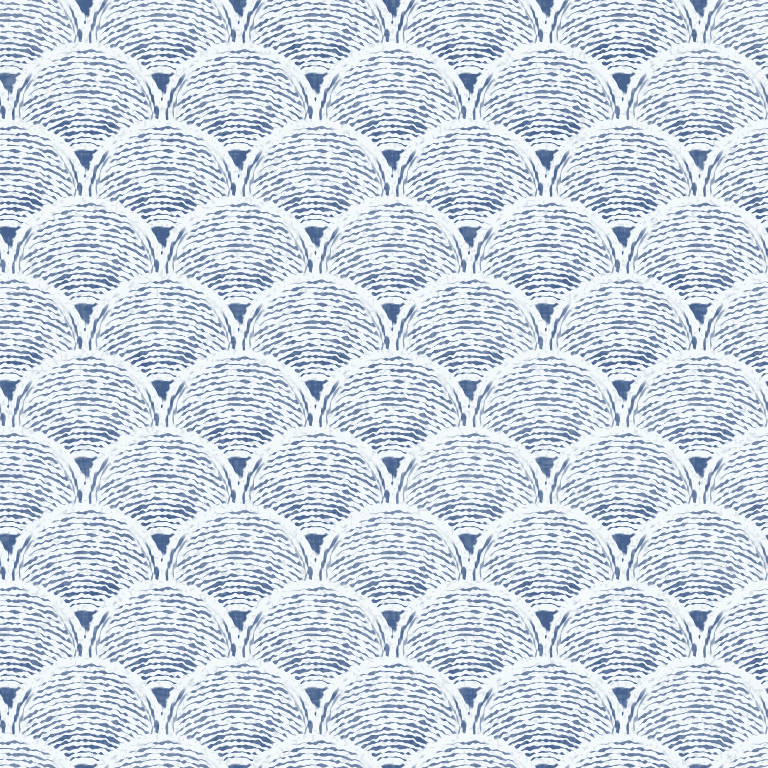
Write a WebGL 2 fragment shader that draws this pattern.

```glsl
#version 300 es
precision highp float;

uniform vec2 u_resolution;
out vec4 fragColor;

const float UNITS = 10.0;                  // half scallop widths across, rows down
const vec2 ORIGIN = vec2(0.11, 0.42);      // shift of the lattice, in units
const float RADIUS = 1.04;                 // scallop radius
const float ARC_STEP = 0.075;              // spacing of the arcs
const float ARC_START = 0.675;             // inner arc, measured from the tip
const float WEDGE_TOP = -0.38;             // top of the solid wedge
const float WOBBLE = 0.42;                 // waviness of the arcs
const float EDGE_WEAR = 0.06;              // roughness of the outline
const float WEAVE = 0.36;                  // depth of the thread texture
const float FADE = 0.10;                   // strength of the faded patches
const float TONE_SPREAD = 0.08;            // tone difference between scallops
const vec3 PAPER = vec3(0.962, 0.982, 0.988);
const vec3 INK = vec3(0.29, 0.39, 0.55);

float hash(vec2 cell) {
    uvec2 n = uvec2(ivec2(cell));
    uint h = n.x * 1597334677u ^ n.y * 3812015801u;
    h = (h ^ (h >> 15)) * 2246822519u;
    h = (h ^ (h >> 13)) * 3266489917u;
    return float((h ^ (h >> 16)) >> 8) / 16777216.0;
}

// Value noise that wraps after a whole number of cells
float noise(vec2 p, vec2 period) {
    vec2 cell = floor(p);
    vec2 f = fract(p);
    f = f * f * (3.0 - 2.0 * f);
    vec2 a = mod(cell, period);
    vec2 b = mod(cell + 1.0, period);
    return mix(mix(hash(a), hash(vec2(b.x, a.y)), f.x),
               mix(hash(vec2(a.x, b.y)), hash(b), f.x), f.y);
}

// Noise of the motif, the same in every scallop
float motifNoise(vec2 p) {
    return noise(p + 128.0, vec2(512.0));
}

// Coverage of a band of given half width around t = 0
float band(float t, float halfWidth, float blur) {
    return 1.0 - smoothstep(halfWidth - blur, halfWidth + blur, abs(t));
}

// Broken, beaded arcs that fan out from the lower tip
float arcInk(vec2 p, float pixel) {
    vec2 fromTip = p + vec2(0.0, 1.0);
    float d = length(fromTip);
    float along = atan(fromTip.x, fromTip.y) * d;
    float wave = motifNoise(vec2(along * 19.0, d * 11.0)) - 0.5;
    float f = (d - ARC_START) / ARC_STEP + WOBBLE * wave;
    float line = floor(f);
    float dash = motifNoise(vec2(along * 7.0 + line * 3.7, line));
    float bead = motifNoise(vec2(along * 24.0, line + 40.0));
    float lower = 1.0 - smoothstep(0.85, 1.2, d);
    float bold = exp(-pow((d - 0.98) / 0.08, 2.0)) * smoothstep(0.08, 0.25, abs(p.x));
    float width = 0.15 + 0.04 * lower + 0.12 * bold + 0.22 * (dash - 0.5) + 0.26 * (bead - 0.5);
    float ink = band(fract(f) - 0.5, width, 0.03 + 0.42 * pixel / ARC_STEP);
    float limit = mix(0.82, 0.93, smoothstep(0.4, 0.9, p.y)) + 0.10 * (dash - 0.5);
    float inside = 1.0 - smoothstep(limit - 0.03, limit + 0.03, length(p));
    return ink * inside * step(0.0, f) * mix(0.80, 0.95, max(lower, bold));
}

// Long streaks that follow the rim down both flanks
float flankInk(vec2 p, float pixel) {
    float r = length(p);
    float along = atan(abs(p.x), p.y) * r;
    float side = p.x < 0.0 ? 31.0 : 67.0;
    float wave = motifNoise(vec2(along * 11.0, side)) - 0.5;
    float wear = motifNoise(vec2(along * 20.0, side + 9.0));
    float blur = 0.005 + 0.45 * pixel;
    float outer = band(r - 0.935 - 0.025 * wave, 0.006 + 0.026 * wear, blur);
    float inner = band(r - 0.865 + 0.03 * wave, 0.022 * wear, blur);
    float reach = 1.0 - smoothstep(0.42, 0.66, p.y + 0.2 * wave);
    return max(outer * 0.9, inner * 0.6) * reach;
}

float scallopInk(vec2 p, float pixel) {
    float rough = 0.04 * (motifNoise(p * 22.0) - 0.5);
    float blur = 0.01 + 0.5 * pixel;
    float wedge = 1.0 - smoothstep(WEDGE_TOP - blur, WEDGE_TOP + blur, p.y + rough);
    return max(wedge, max(arcInk(p, pixel), flankInk(p, pixel)));
}

void main() {
    vec2 q = gl_FragCoord.xy / u_resolution * UNITS - ORIGIN;
    float pixel = UNITS / min(u_resolution.x, u_resolution.y);

    // Staggered rows, each lower row laid over the one above
    float ink = 0.0;
    for (int i = 2; i >= -1; i--) {
        float row = floor(q.y) + float(i);
        float shift = 1.0 - mod(row, 2.0);
        float column = 2.0 * floor((q.x - shift) * 0.5 + 0.5) + shift;
        vec2 p = q - vec2(column, row);
        float tone = 1.0 - TONE_SPREAD * hash(mod(vec2(column, row), UNITS) + 11.0);
        float edge = RADIUS + EDGE_WEAR * (motifNoise(p * 21.0) - 0.5);
        float blur = 0.008 + 0.45 * pixel;
        float cover = 1.0 - smoothstep(edge - blur, edge + blur, length(p));
        ink = mix(ink, scallopInk(p, pixel) * tone, cover);
    }

    // Linen threads, faded patches and faint specks on the paper
    float threads = 0.5 * (noise(q * vec2(40.0, 9.0), UNITS * vec2(40.0, 9.0))
                         + noise(q * vec2(9.0, 40.0), UNITS * vec2(9.0, 40.0)));
    float fade = noise(q * 1.5, vec2(UNITS * 1.5));
    float speck = smoothstep(0.62, 0.95, noise(q * 32.0, vec2(UNITS * 32.0)));
    ink *= 1.12 - WEAVE * (1.0 - threads) - FADE * fade;
    ink = max(ink * 1.12, 0.14 * speck);
    fragColor = vec4(mix(PAPER, INK, clamp(ink, 0.0, 1.0)), 1.0);
}
```
